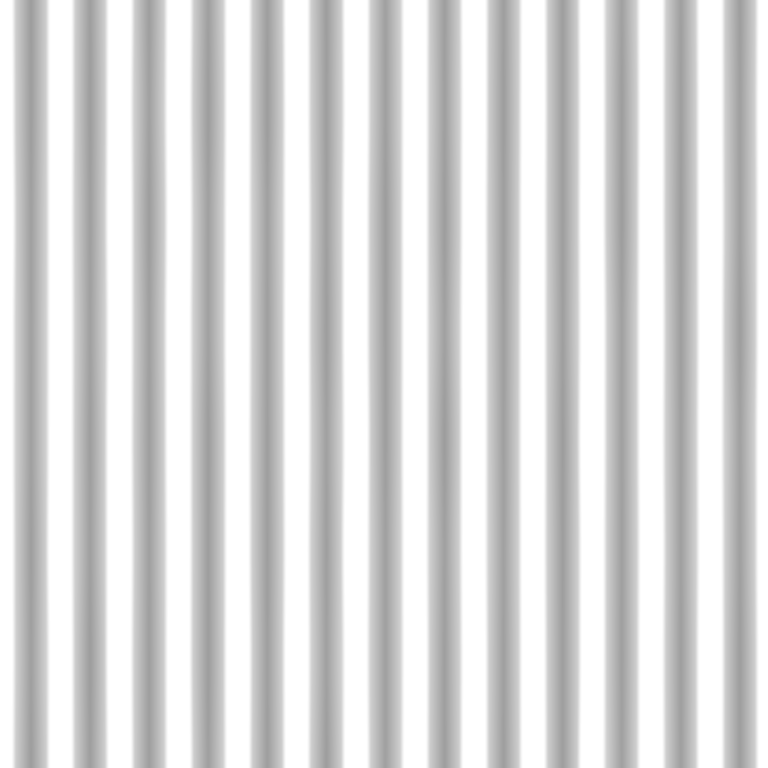
A WebGL 1 fragment shader for this pattern:

```glsl
precision highp float;
// Thirteen soft vertical grey bars on white. Each bar is darkest along its
// centre, lightens evenly outward and fades into white at a blurred edge.
// A faint wrapping noise shifts the edges and the tone along each bar.

uniform vec2 u_resolution;

const float BAR_COUNT = 13.0;
const float BAR_CENTRE = 0.525;    // within one repeat
const float EDGE_INNER = 0.245;    // distances from the centre, in repeats
const float EDGE_OUTER = 0.325;
const float CORE_GREY = 0.615;
const float GREY_SLOPE = 0.77;     // lightening per repeat of distance
const float CREASE_ROUNDING = 0.012;
const float WOBBLE_ROWS = 7.0;     // whole number, so the noise wraps
const float EDGE_WOBBLE = 0.008;
const float TONE_WOBBLE = 0.008;
const vec3 PAPER = vec3(1.0);

float hash(vec2 p) {
  return fract(sin(dot(p, vec2(127.1, 311.7))) * 4375.85);
}

// Smooth noise along a bar, from -1 to 1, wrapping from top to bottom
float barNoise(float bar, float y, float seed) {
  float row = floor(y * WOBBLE_ROWS);
  float t = smoothstep(0.0, 1.0, fract(y * WOBBLE_ROWS));
  float below = hash(vec2(bar + seed, mod(row, WOBBLE_ROWS)));
  float above = hash(vec2(bar + seed, mod(row + 1.0, WOBBLE_ROWS)));
  return mix(below, above, t) * 2.0 - 1.0;
}

void main() {
  vec2 uv = gl_FragCoord.xy / u_resolution;
  float x = uv.x * BAR_COUNT;
  float bar = mod(floor(x), BAR_COUNT);
  float offset = fract(x) - BAR_CENTRE;
  float d = abs(offset);

  // Shading from the dark centre outward
  float rounded = sqrt(d * d + CREASE_ROUNDING * CREASE_ROUNDING);
  float grey = CORE_GREY + GREY_SLOPE * rounded;
  grey += TONE_WOBBLE * barNoise(bar, uv.y, 41.0);

  // Blurred edge, varied on each side separately
  float side = step(0.0, offset) * 20.0;
  float edgeShift = EDGE_WOBBLE * barNoise(bar, uv.y, side);
  float pixel = 0.5 * BAR_COUNT / u_resolution.x;
  float fade = smoothstep(EDGE_INNER - pixel, EDGE_OUTER + pixel, d + edgeShift);

  gl_FragColor = vec4(mix(vec3(grey), PAPER, fade), 1.0);
}
```
